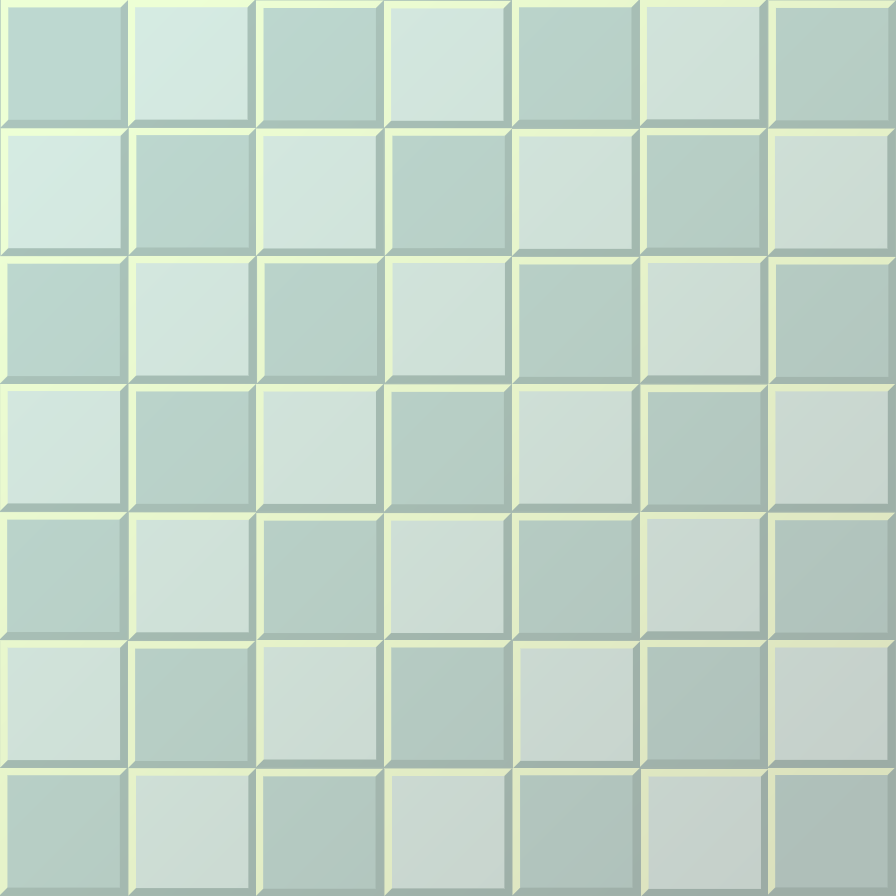
This pattern is drawn by a WebGL 2 fragment shader. Its source:

```glsl
#version 300 es
precision highp float;
// Checkerboard of pale green bevelled tiles, softly shaded from upper left to lower right.

uniform vec2 u_resolution;
out vec4 outColor;

const float TILES = 7.0;          // repeats across and down
const float HALF_SIZE = 0.498;    // half a tile, in cells
const float BEVEL = 0.059;        // bevel width, in cells
const float JITTER = 0.007;       // largest shift of a tile, in cells
const float SHADE_START = 0.10;   // diagonal range of the shading
const float SHADE_END = 0.92;

const vec3 DARK_FACE = vec3(0.740, 0.848, 0.815);
const vec3 LIGHT_FACE = vec3(0.835, 0.920, 0.888);
const vec3 HIGHLIGHT = vec3(0.930, 1.000, 0.835);
const vec3 SHADOW = vec3(0.660, 0.760, 0.725);
const vec3 GROUT = vec3(0.680, 0.775, 0.735);
const vec3 MID_TINT = vec3(0.968, 0.950, 0.945);
const vec3 FAR_TINT = vec3(0.925, 0.885, 0.892);

// Two pseudo-random values in 0..1 for a cell
vec2 hash22(vec2 cell) {
    vec3 q = fract(cell.xyx * vec3(0.1031, 0.1030, 0.0973));
    q += dot(q, q.yzx + 33.33);
    return fract((q.xx + q.yz) * q.zy);
}

// Smooth step across one pixel, centred on zero
float coverage(float dist, float pixel) {
    return clamp(dist / pixel + 0.5, 0.0, 1.0);
}

// Diagonal light falloff in three stops
vec3 shading(vec2 uv) {
    float diagonal = 0.5 * (uv.x + 1.0 - uv.y);
    float t = clamp((diagonal - SHADE_START) / (SHADE_END - SHADE_START), 0.0, 1.0);
    vec3 nearHalf = mix(vec3(1.0), MID_TINT, min(2.0 * t, 1.0));
    return mix(nearHalf, FAR_TINT, max(2.0 * t - 1.0, 0.0));
}

void main() {
    vec2 uv = gl_FragCoord.xy / u_resolution;
    float pixel = TILES / min(u_resolution.x, u_resolution.y);

    // Cell and slightly shifted tile
    vec2 cell = floor(uv * TILES);
    vec2 shift = (hash22(cell + 3.0) * 2.0 - 1.0) * JITTER;
    vec2 p = fract(uv * TILES) - 0.5 - shift;
    vec2 inset = HALF_SIZE - abs(p);
    float depth = min(inset.x, inset.y);

    // Checkered faces; the lower left tile is dark
    float isLight = mod(cell.x + cell.y, 2.0);
    vec3 face = mix(DARK_FACE, LIGHT_FACE, isLight);

    // Mitred bevel, lit on the top and left
    float lit = coverage((p.y - p.x) * 0.7071, pixel);
    vec3 shadow = mix(SHADOW, DARK_FACE, 0.12 * (1.0 - isLight));
    vec3 bevel = mix(shadow, HIGHLIGHT, lit);

    vec3 color = mix(bevel, face, coverage(depth - BEVEL, pixel));
    color = mix(GROUT, color, coverage(depth, pixel));
    outColor = vec4(color * shading(uv), 1.0);
}
```
